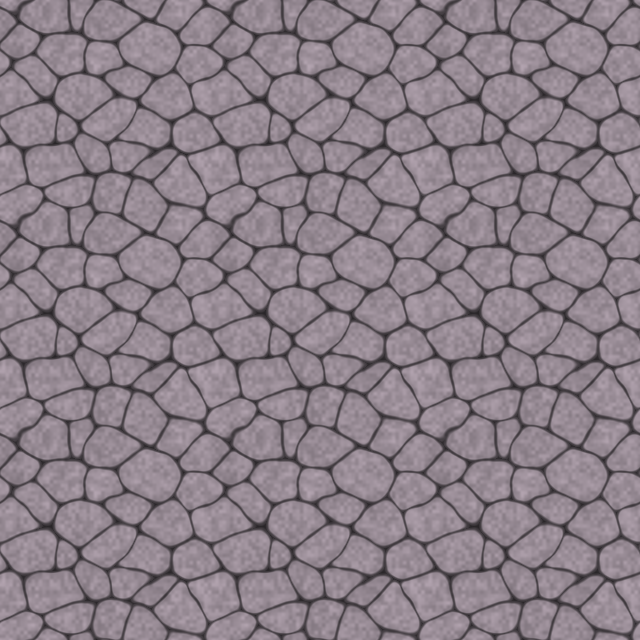
Write a WebGL 1 fragment shader that draws this texture.

```glsl
precision highp float;

// Flagstone paving: rounded, mauve-grey stones of mixed size with thin dark joints.
// A weighted Voronoi diagram gives the stones; a smooth minimum of the distances
// to their sides rounds the corners. Mottled grain covers them, and it all tiles.

uniform vec2 u_resolution;

const float TILES = 3.0;              // repeats across the canvas
const vec2 STONES = vec2(5.0, 6.0);   // stones per tile
const vec3 STONE_COLOR = vec3(0.608, 0.557, 0.597);
const float JOINT_SHADE = 0.46;
const float JOINT_REACH = 0.0038;
const float CORNER_ROUNDING = 0.010;

vec3 hash3(vec2 cell) {
  vec3 p = fract(cell.xyx * vec3(0.1031, 0.1030, 0.0973) + 0.137);
  p += dot(p, p.yxz + 33.33);
  return fract((p.xxy + p.yzz) * p.zyx);
}

// Value noise that repeats after "period" cells.
float noise(vec2 p, float period, float seed) {
  vec2 cell = floor(p);
  vec2 f = fract(p);
  f = f * f * (3.0 - 2.0 * f);
  vec2 lo = mod(cell, period) + seed;
  vec2 hi = mod(cell + 1.0, period) + seed;
  float bottom = mix(hash3(lo).x, hash3(vec2(hi.x, lo.y)).x, f.x);
  float top = mix(hash3(vec2(lo.x, hi.y)).x, hash3(hi).x, f.x);
  return mix(bottom, top, f.y);
}

float tileNoise(vec2 tile, float period, float seed) {
  return noise(tile * period, period, seed);
}

float smoothMin(float a, float b, float k) {
  float h = max(k - abs(a - b), 0.0) / k;
  return min(a, b) - 0.25 * h * h * k;
}

// Random values of a stone: xy is the jitter, z the size.
vec3 stoneRandom(vec2 cell) {
  return hash3(mod(cell, STONES) + 17.0);
}

// Centre of a stone in grid units; odd rows are shifted by half a cell.
vec2 stoneCentre(vec2 cell) {
  vec2 shift = vec2(0.5 * mod(cell.y, 2.0), 0.0);
  return cell + shift + mix(vec2(0.14), vec2(0.86), stoneRandom(cell).xy);
}

float weightedDistance(vec2 p, vec2 cell) {
  vec2 away = p - stoneCentre(cell);
  return dot(away, away) - 0.42 * stoneRandom(cell).z;
}

// Returns the distance to the nearest joint in canvas units, and the stone's cell.
vec3 stoneField(vec2 p) {
  vec2 base = floor(p);
  vec2 owner = base;
  float nearest = 100.0;
  for (int y = -2; y <= 2; y++) {
    for (int x = -2; x <= 2; x++) {
      vec2 cell = base + vec2(float(x), float(y));
      float d = weightedDistance(p, cell);
      if (d < nearest) {
        nearest = d;
        owner = cell;
      }
    }
  }
  vec2 centre = stoneCentre(owner);
  float edge = 1.0;
  for (int y = -2; y <= 2; y++) {
    for (int x = -2; x <= 2; x++) {
      vec2 cell = base + vec2(float(x), float(y));
      vec2 span = (stoneCentre(cell) - centre) * STONES * TILES;
      if (dot(span, span) > 0.01) {
        float side = 0.5 * (weightedDistance(p, cell) - nearest) / length(span);
        edge = smoothMin(edge, side, CORNER_ROUNDING);
      }
    }
  }
  return vec3(edge, owner);
}

// Brightness of the joint: a soft line, deeper where the corners meet.
float jointShade(float edge, float pixel) {
  float line = smoothstep(0.0, max(JOINT_REACH, 1.5 * pixel), edge);
  float pit = smoothstep(-0.0025, 0.0002, edge);
  return mix(JOINT_SHADE, 1.0, line) * mix(0.65, 1.0, pit);
}

// Fine and broad mottling around 1.
float grainShade(vec2 tile) {
  float fine = tileNoise(tile, 58.0, 3.0) - 0.5;
  float broad = tileNoise(tile, 27.0, 91.0) - 0.5;
  return 1.0 + 0.20 * fine + 0.12 * broad;
}

void main() {
  float pixel = 1.0 / min(u_resolution.x, u_resolution.y);
  vec2 tile = gl_FragCoord.xy * pixel * TILES;

  // Bend the sides of the stones
  vec2 bend = vec2(tileNoise(tile, 12.0, 41.0), tileNoise(tile, 12.0, 67.0)) - 0.5;
  vec3 stone = stoneField((tile + 0.026 * bend) * STONES);
  float edge = stone.x + 0.0014 * (tileNoise(tile, 24.0, 53.0) - 0.5);

  // Light and shade
  float tint = 1.0 + 0.05 * (hash3(mod(stone.yz, STONES) + 71.0).y - 0.5);
  float rim = mix(0.95, 1.0, smoothstep(0.003, 0.012, edge));
  float shade = grainShade(tile) * tint * rim * jointShade(edge, pixel);
  gl_FragColor = vec4(STONE_COLOR * shade, 1.0);
}
```
